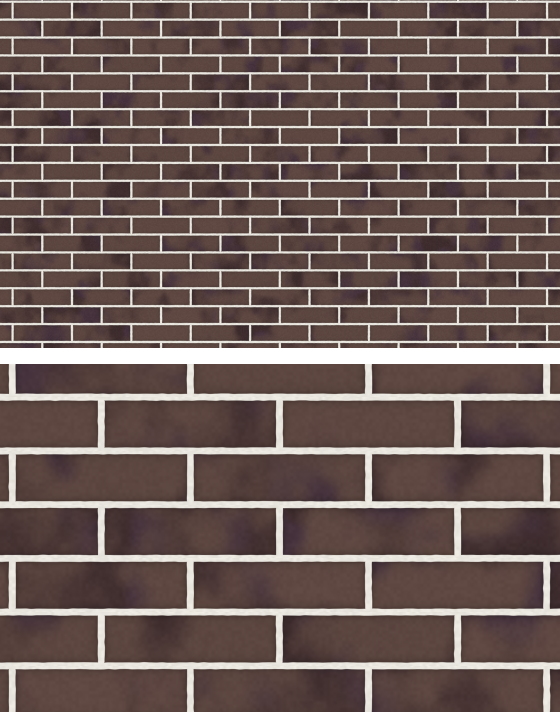
Top, the full canvas; bottom, a detail of the centre.
A Shadertoy shader for this texture:

```glsl
// Running-bond wall of long, flat brown bricks with pale raised-grain mortar.
// Each brick is a box distance in row-height units; noise seeded per brick
// paints smoky, slightly purple kiln stains that gather at the brick ends.

#define COLUMNS 9.43          // bricks across the canvas
#define ROWS 19.43            // courses down the canvas
#define FIRST_JOINT vec2(0.212, 0.094) // top-left joint, in bricks
#define BRICK_ASPECT 3.325    // brick pitch, width over height
#define JOINT 0.128           // mortar width, in row heights
#define STAIN_LOW 0.43        // noise level where stains begin
#define STAIN_HIGH 0.83       // noise level of full stain
#define GRAIN 0.022           // fine surface speckle

const vec3 CLAY   = vec3(0.368, 0.278, 0.254);
const vec3 SMOKE  = vec3(0.245, 0.175, 0.180);
const vec3 PURPLE = vec3(0.270, 0.195, 0.240);
const vec3 MORTAR = vec3(0.915, 0.905, 0.875);

float hash(vec2 p) {
    vec3 q = fract(p.xyx * vec3(0.1031, 0.1030, 0.0973));
    q += dot(q, q.yzx + 33.33);
    return fract((q.x + q.y) * q.z);
}

float noise(vec2 p) {
    vec2 i = floor(p), f = fract(p);
    f = f * f * (3.0 - 2.0 * f);
    return mix(mix(hash(i), hash(i + vec2(1, 0)), f.x),
               mix(hash(i + vec2(0, 1)), hash(i + vec2(1, 1)), f.x), f.y);
}

float fbm(vec2 p) {
    float sum = 0.0, weight = 0.58;
    for (int i = 0; i < 3; i++) {
        sum += weight * noise(p);
        p = p * 2.1 + 17.3;
        weight *= 0.45;
    }
    return sum;
}

// Fired clay: p is measured from the brick centre, id names the brick
vec3 brickColor(vec2 p, vec2 id, float depth) {
    vec2 seed = vec2(hash(id + 3.7), hash(id + 41.2)) * 90.0;

    // Smoke clouds, drawn towards one end of the brick
    float side = hash(id + 11.0) < 0.62 ? 1.0 : -1.0;
    float endGap = 0.5 * BRICK_ASPECT + side * p.x;
    float cloud = fbm(p * vec2(0.85, 0.75) + seed);
    cloud += 0.38 * hash(id + 23.0) * exp(-1.8 * endGap);
    cloud += 0.16 * (hash(id + 57.0) - 0.5);
    float stain = smoothstep(STAIN_LOW, STAIN_HIGH, cloud);

    // Purple bloom inside some of the stains
    float bloom = smoothstep(0.40, 0.75, noise(p * 1.3 + seed.yx + 7.0));
    vec3 color = mix(CLAY, mix(SMOKE, PURPLE, bloom), stain);

    // Small tone shift per brick, and darker rims
    color *= 0.98 + 0.04 * hash(id + 71.0);
    color *= 1.0 - 0.22 * exp(-depth * 18.0);
    return color;
}

void mainImage(out vec4 fragColor, in vec2 fragCoord) {
    vec2 uv = fragCoord / iResolution.xy;
    float pixel = ROWS / iResolution.y;

    // Courses count downwards; every second one moves half a brick
    vec2 cell = vec2(uv.x, 1.0 - uv.y) * vec2(COLUMNS, ROWS) - FIRST_JOINT;
    float course = floor(cell.y);
    cell.x -= 0.5 * mod(course, 2.0);
    vec2 id = floor(cell) + 20.0;
    vec2 p = (fract(cell) - 0.5) * vec2(BRICK_ASPECT, 1.0);

    // Signed distance to the brick outline, with slightly rough edges
    vec2 wall = cell * vec2(BRICK_ASPECT, 1.0) + 80.0;
    vec2 q = abs(p) - 0.5 * vec2(BRICK_ASPECT, 1.0) + 0.5 * JOINT;
    float edge = length(max(q, 0.0)) + min(max(q.x, q.y), 0.0);
    edge += 0.012 * (noise(wall * 9.0) - 0.5);

    // Surfaces with fine speckle
    float speckle = noise(wall * 16.0) - 0.5;
    vec3 brick = brickColor(p, id, max(-edge, 0.0)) + GRAIN * speckle;
    vec3 mortar = MORTAR + 2.5 * GRAIN * speckle;

    float blur = 0.75 * pixel;
    fragColor = vec4(mix(brick, mortar, smoothstep(-blur, blur, edge)), 1.0);
}
```
